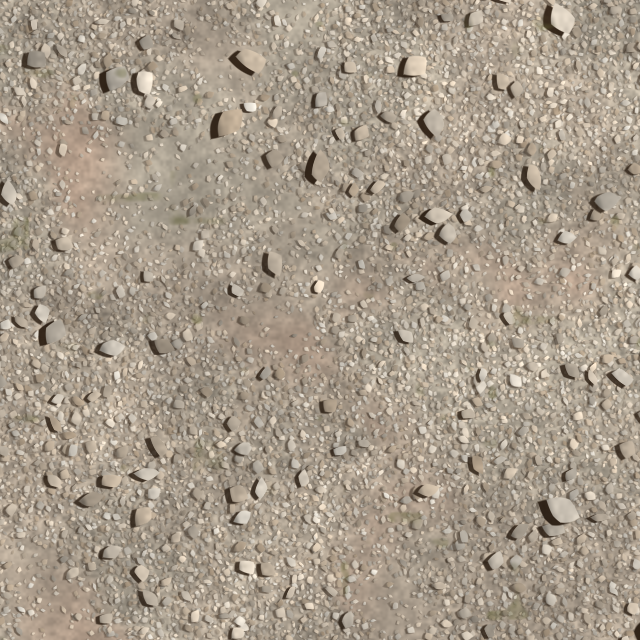
A WebGL 1 fragment shader for this texture:

```glsl
precision highp float;
// Sunlit gravel on dusty ground: sand made of layered value noise, then five
// sizes of faceted stones scattered on jittered grids, each stone shaded from
// the right and casting a short dark shadow to its lower left.

uniform vec2 u_resolution;

const vec3 SAND = vec3(0.672, 0.620, 0.557);
const vec3 RED_DUST = vec3(0.690, 0.590, 0.515);
const vec3 GREY_DUST = vec3(0.655, 0.620, 0.560);
const vec3 STONE_DARK = vec3(0.590, 0.540, 0.475);
const vec3 STONE_PALE = vec3(0.880, 0.840, 0.780);
const vec3 STONE_WARM = vec3(0.022, -0.002, -0.026);
const vec3 SHADOW = vec3(0.180, 0.130, 0.085);
const vec3 MOSS = vec3(0.40, 0.40, 0.22);
const vec2 LIGHT = vec2(0.96, 0.28);
const float EDGE_BLUR = 0.0014;
const float SHADOW_REACH = 0.50;   // in stone radii
const float GRAIN_CONTRAST = 0.22;
const float CLUMP_CONTRAST = 0.13;
const float BROAD_CONTRAST = 0.32;

float hash(vec2 p) {
  vec3 q = fract(vec3(p.xyx) * 0.1031);
  q += dot(q, q.yzx + 33.33);
  return fract((q.x + q.y) * q.z);
}

vec2 hash2(vec2 p) {
  return vec2(hash(p + 17.3), hash(p + 91.7));
}

float noise(vec2 p) {
  vec2 i = floor(p), f = fract(p);
  f = f * f * (3.0 - 2.0 * f);
  return mix(mix(hash(i), hash(i + vec2(1.0, 0.0)), f.x),
             mix(hash(i + vec2(0.0, 1.0)), hash(i + vec2(1.0, 1.0)), f.x), f.y);
}

float fbm(vec2 p) {
  float sum = 0.0, weight = 0.5;
  for (int i = 0; i < 4; i++) {
    sum += weight * noise(p);
    p = mat2(1.6, 1.2, -1.2, 1.6) * p + 7.1;
    weight *= 0.5;
  }
  return sum / 0.9375;
}

// Share of bare dust around p, in diagonal drifts
float bareness(vec2 p) {
  vec2 drift = vec2(p.x + p.y, (p.y - p.x) * 0.6);
  return smoothstep(0.52, 0.78, fbm(drift * 3.6 + 4.6));
}

// Signed distance to a rounded, irregular polygon of unit size
float stoneShape(vec2 q, float seed) {
  float facets = -1.0;
  for (int i = 0; i < 6; i++) {
    float k = float(i);
    float angle = k * 1.0472 + seed * 6.2832 + 0.6 * sin(seed * 40.0 + k * 2.3);
    float reach = 0.64 + 0.34 * fract(seed * 57.0 + k * 0.618);
    facets = max(facets, dot(q, vec2(cos(angle), sin(angle))) - reach);
  }
  return mix(facets, length(q) - 0.92, 0.35);
}

// Paints one size of stones over the colour below
vec3 addStones(vec3 color, vec2 p, float cells, float density,
               float minRadius, float maxRadius, float shade, float seed) {
  vec2 grid = p * cells;
  vec2 home = floor(grid);
  float blur = max(EDGE_BLUR, 0.7 / min(u_resolution.x, u_resolution.y)) * cells;
  for (int y = -1; y <= 1; y++) {
    for (int x = -1; x <= 1; x++) {
      vec2 cell = home + vec2(float(x), float(y));
      vec2 id = cell + seed * 131.0;
      vec2 center = cell + 0.1 + 0.8 * hash2(id);
      float size = hash(id + 23.1);
      float radius = mix(minRadius, maxRadius, size * size);
      vec2 q = (grid - center) / radius;
      if (dot(q, q) > 4.0) continue;

      float chance = density * (1.0 - 0.75 * bareness(center / cells));
      if (hash(id + 5.5) > chance) continue;

      // Turn and squash, keeping the light fixed in canvas space
      float turn = hash(id + 41.9) * 3.1416;
      float squash = mix(1.0, 1.75, hash(id + 67.2));
      mat2 rotation = mat2(cos(turn), -sin(turn), sin(turn), cos(turn));
      vec2 stretch = vec2(1.0, squash);
      float form = hash(id + 77.7);
      float soft = blur / radius;
      float body = stoneShape(rotation * q * stretch, form);
      float shadow = stoneShape(rotation * (q + LIGHT * SHADOW_REACH) * stretch, form);

      color = mix(color, SHADOW, shade * (1.0 - smoothstep(-soft, soft * 1.6, shadow)));

      vec3 stone = mix(STONE_DARK, STONE_PALE, 0.1 + 0.9 * hash(id + 9.4));
      stone += STONE_WARM * (hash(id + 3.8) * 1.8 - 0.8);
      float facing = dot(q, LIGHT);
      stone *= 0.99 + 0.08 * clamp(facing, -1.0, 1.0);
      stone *= 1.0 - 0.22 * (1.0 - smoothstep(-0.95, -0.35, facing));
      stone *= 0.94 + 0.12 * noise(p * 130.0);
      color = mix(color, stone, 1.0 - smoothstep(-soft, soft, body));
    }
  }
  return color;
}

void main() {
  vec2 p = gl_FragCoord.xy / min(u_resolution.x, u_resolution.y);

  // Dusty ground with broad tints and sandy grain
  float bare = bareness(p);
  float red = bare * smoothstep(0.42, 0.68, noise(p * 2.6 + 31.0));
  vec3 color = mix(SAND, GREY_DUST, smoothstep(0.4, 0.65, fbm(p * 4.0 + 20.0)));
  color = mix(color, RED_DUST, red * 0.8);
  float grain = 0.6 * noise(p * 110.0) + 0.4 * noise(p * 210.0 + 50.0) - 0.5;
  color *= 1.0 + GRAIN_CONTRAST * (1.0 - 0.5 * bare) * grain * 2.0;

  // Stones from grit to cobbles
  color = addStones(color, p, 112.0, 0.90, 0.32, 0.58, 0.22, 1.0);
  color = addStones(color, p, 78.0, 0.62, 0.28, 0.58, 0.32, 2.0);
  color = addStones(color, p, 45.0, 0.30, 0.24, 0.50, 0.52, 3.0);
  color = addStones(color, p, 25.0, 0.15, 0.27, 0.48, 0.85, 4.0);
  color = addStones(color, p, 13.0, 0.10, 0.25, 0.40, 0.97, 5.0);

  // Rare tufts of moss, then brightness varying over clumps and broad areas
  float moss = smoothstep(0.88, 0.97, noise(p * 26.0 + 8.0)) * noise(p * 90.0);
  color = mix(color, MOSS, 0.5 * moss);
  color *= 1.0 + CLUMP_CONTRAST * (noise(p * 38.0 + 3.0) - 0.5);
  color *= 1.01 + BROAD_CONTRAST * (fbm(p * 6.0 + 60.0) - 0.5);
  gl_FragColor = vec4(color, 1.0);
}
```
